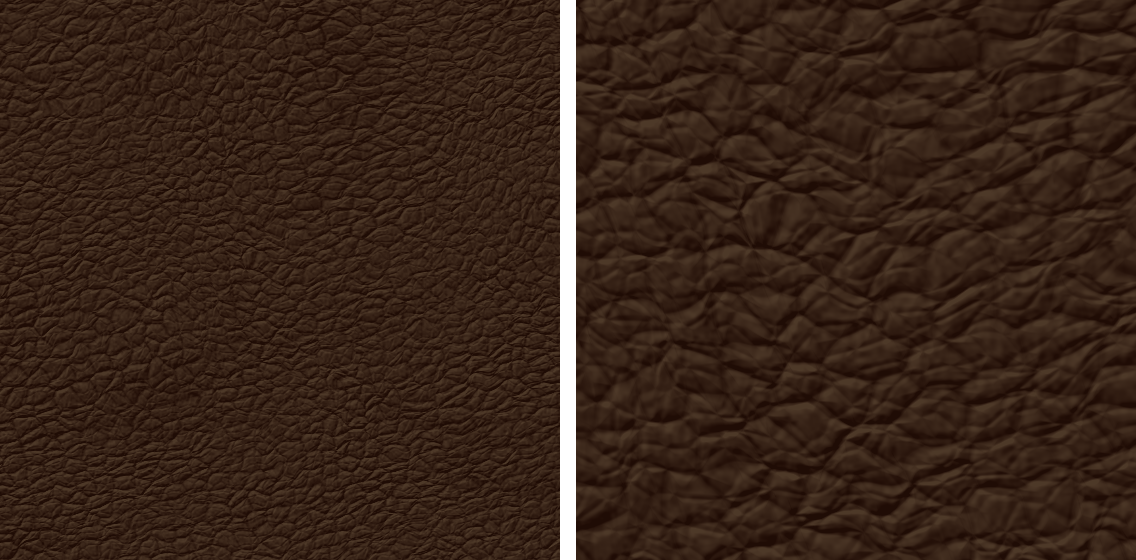
Left: the whole. Right: its middle third, enlarged.
Reproduce this texture procedurally as a Shadertoy shader.

```glsl
// Dark brown pebbled leather with slanted creases, lit from the upper left.
#define CELLS vec2(29.0, 39.0)   // pebbles across and up the canvas
#define TILT 0.25                // slant of the grain, radians
#define WARP 0.035               // bending of the grain
#define PILLOW 0.32              // width of the rounded pebble rim
#define FINE_CRACKS 0.27         // depth of the secondary cracks
#define FOLD_DEPTH 0.50          // depth of the long folds
#define BUMPS 0.36               // depth of the small surface bumps
#define LIGHT 0.118              // strength of the relief lighting
#define CREASE_SHADE 0.30        // darkening inside creases
#define GRAIN 0.34               // fine tonal speckle
#define DARK vec3(0.13, 0.053, 0.024)
#define PALE vec3(0.28, 0.20, 0.14)

vec2 hash2(vec2 p) {
    vec3 v = fract(p.xyx * vec3(0.1031, 0.1030, 0.0973));
    v += dot(v, v.yzx + 33.33);
    return fract((v.xx + v.yz) * v.zy);
}

float noise(vec2 p) {
    vec2 i = floor(p), f = fract(p);
    f = f * f * (3.0 - 2.0 * f);
    vec2 o = vec2(1.0, 0.0);
    return mix(mix(hash2(i).x, hash2(i + o).x, f.x),
               mix(hash2(i + o.yx).x, hash2(i + o.xx).x, f.x), f.y);
}

// Distance to the nearest border between irregular cells
float borderDistance(vec2 p) {
    vec2 cell = floor(p), f = fract(p), nearest = vec2(0.0);
    float best = 9.0, border = 9.0;
    for (int y = -1; y <= 1; y++)
    for (int x = -1; x <= 1; x++) {
        vec2 g = vec2(x, y);
        vec2 r = g + 0.06 + 0.88 * hash2(cell + g) - f;
        float d = dot(r, r);
        if (d < best) { best = d; nearest = r; }
    }
    for (int y = -1; y <= 1; y++)
    for (int x = -1; x <= 1; x++) {
        vec2 g = vec2(x, y);
        vec2 r = g + 0.06 + 0.88 * hash2(cell + g) - f;
        vec2 gap = r - nearest;
        if (dot(gap, gap) > 0.0001)
            border = min(border, dot(0.5 * (r + nearest), normalize(gap)));
    }
    return max(border, 0.0);
}

// Canvas position turned along the grain and bent by slow noise
vec2 grainSpace(vec2 p) {
    vec2 bend = vec2(noise(p * 4.0 + 7.0), noise(p * 4.0 + 31.0)) - 0.5;
    vec2 ripple = vec2(noise(p * 40.0 + 50.0), noise(p * 40.0 + 90.0)) - 0.5;
    p += 2.0 * WARP * bend + 0.011 * ripple;
    float c = cos(TILT), s = sin(TILT);
    return vec2(c * p.x + s * p.y, c * p.y - s * p.x) + 4.0;
}

// x: surface height, y: how deep the point lies in a crease
vec2 leather(vec2 p) {
    vec2 g = grainSpace(p);
    vec2 q = g * CELLS;
    float depth = mix(0.6, 1.15, noise(g * vec2(9.0, 14.0)));
    float edge = borderDistance(q);
    float pebble = smoothstep(-0.05, PILLOW, edge) * depth;
    float fineEdge = borderDistance(q * 1.9 + 17.3);
    float crack = smoothstep(-0.02, 0.26, fineEdge);
    float ridge = abs(noise(g * vec2(3.0, 12.0) + 5.0) - 0.5) / 0.05;
    float fold = exp(-ridge * ridge) * noise(g * 6.0 + 40.0);
    float bumps = noise(q * 3.3) + 0.5 * noise(q * 6.7);
    float height = pebble + FINE_CRACKS * crack - FOLD_DEPTH * fold + BUMPS * bumps;
    float crease = depth * (1.0 - smoothstep(0.0, 0.11, edge)) + 0.4 * fold;
    crease += 0.3 * (1.0 - smoothstep(0.0, 0.12, fineEdge));
    return vec2(height, crease);
}

void mainImage(out vec4 fragColor, in vec2 fragCoord) {
    vec2 p = fragCoord / iResolution.y;

    // Relief lighting from finite differences
    vec2 e = vec2(0.0012, 0.0);
    vec2 here = leather(p);
    vec2 slope = vec2(leather(p + e).x, leather(p + e.yx).x) - here.x;
    slope /= e.x * CELLS.y;
    float relief = dot(slope, normalize(vec2(0.5, -1.0)));

    // Tone: lit relief, dark creases, fine speckle
    float tone = 0.60 + LIGHT * relief - CREASE_SHADE * here.y;
    tone += GRAIN * (noise(p * 270.0) - 0.5);
    tone += 0.05 * (noise(p * 7.0 + 20.0) - 0.5);

    fragColor = vec4(mix(DARK, PALE, clamp(tone, -0.05, 1.15)), 1.0);
}
```
